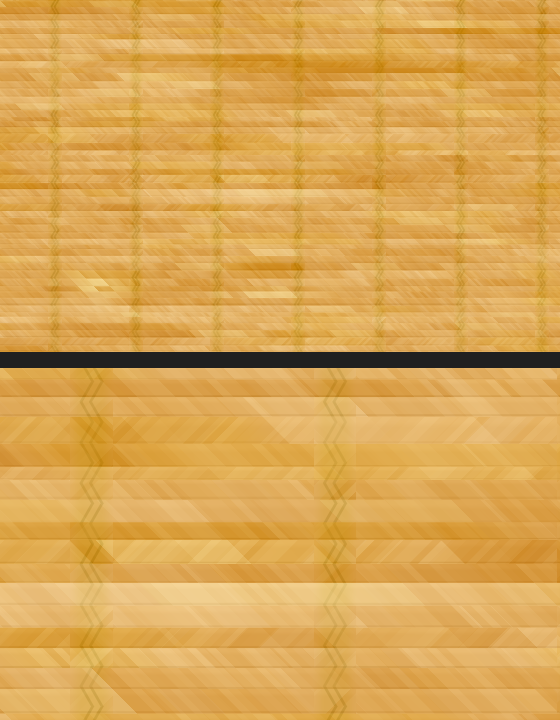
Top, the full canvas; bottom, a detail of the centre.
A WebGL 1 fragment shader for this texture:

```glsl
precision highp float;
// Woven bamboo mat: thin horizontal slats of honey-coloured wood, cut into slanted
// pieces with fine diagonal grain, and held by faint zigzag stitch columns.
// Each slat layers slanted 1D cell noise of several lengths; neighbours blend at seams.
uniform vec2 u_resolution;

const float SLATS = 52.0;
const float STITCH_GAP = 0.2305;

float hash(vec2 p) {
  vec3 q = fract(vec3(p.xyx) * 0.1031);
  q += dot(q, q.yzx + 33.33);
  return fract((q.x + q.y) * q.z);
}

float valueNoise(vec2 p) {
  vec2 i = floor(p), f = fract(p);
  f = f * f * (3.0 - 2.0 * f);
  return mix(mix(hash(i), hash(i + vec2(1, 0)), f.x),
             mix(hash(i + vec2(0, 1)), hash(i + vec2(1, 1)), f.x), f.y);
}

// Random flat pieces along u, with crisp smoothed ends; centred on zero
float pieces(float u, float seed, float blur) {
  float i = floor(u);
  float edge = smoothstep(1.0 - min(blur, 1.0), 1.0, fract(u));
  return mix(hash(vec2(i, seed)), hash(vec2(i + 1.0, seed)), edge) - 0.5;
}

// Soft elliptical patch
float patchAt(vec2 p, vec2 centre, vec2 size) {
  vec2 d = (p - centre) / size;
  return exp(-dot(d, d));
}

vec3 slatColor(vec2 p, float row, float px) {
  // Distance to the nearest stitch column
  float across = (fract((p.x - 0.156) / STITCH_GAP + 0.5) - 0.5) * STITCH_GAP;
  float stitch = 1.0 - smoothstep(0.008, 0.022, abs(across));

  // Grain leans one way, but alternates from slat to slat at the stitches
  float odd = mod(row, 2.0) * 2.0 - 1.0;
  float lean = abs(across) < 0.02 ? odd : (hash(vec2(row, 7.0)) < 0.85 ? 1.0 : -1.0);
  float u = p.x + lean * p.y;
  float x = p.x + p.y;
  vec2 c = vec2(p.x, (row + 0.2) / SLATS);

  // Tone from broad streaks down to single fibres
  float tone = 0.52;
  tone += 0.5 * (valueNoise(vec2(x * 2.5, row * 0.4)) - 0.5);
  tone += 0.38 * (hash(vec2(row, 3.0)) - 0.5);
  tone += 0.36 * pieces(x * 3.0 + 9.0 * hash(vec2(row, 1.0)), row + 11.0, 3.0 * px);
  tone += 0.26 * pieces(x * 10.0, row + 83.0, 10.0 * px);
  tone += 0.20 * pieces(u * 32.0, row + 151.0, 32.0 * px);
  float fibre = pieces(u * 110.0, row + 227.0, 110.0 * px);
  tone += 0.24 * fibre * (0.4 + valueNoise(vec2(p.x * 7.0, row * 0.6)));

  // Long darker bands
  float band = patchAt(c, vec2(1.15, 0.80), vec2(0.5, 0.022));
  tone -= 0.38 * band;
  tone -= 0.35 * patchAt(c, vec2(0.35, 0.587), vec2(0.55, 0.014));
  tone -= 0.4 * patchAt(c, vec2(0.78, 0.235), vec2(0.13, 0.022));
  vec3 col = mix(vec3(0.82, 0.56, 0.19), vec3(0.92, 0.75, 0.48), clamp(tone, -0.1, 1.15));

  // Golden slats and slight hue drift
  float golden = smoothstep(0.6, 0.8, valueNoise(vec2(x * 4.0, row * 0.7 + 40.0)));
  col.b -= 0.05 * max(golden, band);
  col += vec3(0.0, 0.012, 0.04) * pieces(u * 24.0, row + 301.0, 24.0 * px);

  // Pale worn pieces
  float worn = patchAt(c, vec2(0.29, 0.19), vec2(0.11, 0.045));
  worn = max(worn, patchAt(c, vec2(0.78, 0.165), vec2(0.16, 0.014)));
  worn = max(worn, 0.6 * patchAt(c, vec2(0.40, 0.095), vec2(0.18, 0.014)));
  float chip = smoothstep(-0.15, 0.4, pieces(x * 22.0, row + 401.0, 22.0 * px));
  float fleck = smoothstep(0.44, 0.48, pieces(x * 8.0, row + 503.0, 8.0 * px));
  col = mix(col, vec3(0.97, 0.88, 0.62), max(worn * (0.25 + 0.6 * chip), 0.3 * fleck));

  // Zigzag thread: olive tint and thin slanted strands
  float rise = fract(p.y * SLATS * 0.5);
  float zig = (abs(rise - 0.5) - 0.25) * 0.022;
  float strand = abs(abs(across - zig) - 0.0045);
  float thread = 1.0 - smoothstep(0.0008, 0.0008 + 1.5 * px, strand);
  col -= vec3(0.02, 0.015, 0.055) * stitch;
  col -= vec3(0.07, 0.06, 0.07) * thread * (0.3 + 0.7 * hash(vec2(row, 19.0)));
  return col;
}

void main() {
  vec2 p = gl_FragCoord.xy / u_resolution.y;
  float px = 1.0 / u_resolution.y;

  // Uneven slat heights
  float s = p.y * SLATS;
  s += 0.7 * (valueNoise(vec2(s * 0.8, 5.0)) - 0.5);
  float row = floor(s), f = fract(s);
  float blur = SLATS * px;
  float seam = smoothstep(1.0 - blur, 1.0, f);
  vec3 col = mix(slatColor(p, row, px), slatColor(p, row + 1.0, px), seam);

  // Thin shade under each slat and a light upper rim
  float shade = 1.0 - smoothstep(0.05, 0.05 + 1.3 * blur, f);
  float rim = smoothstep(0.6, 0.85, f) * (1.0 - seam);
  col -= vec3(0.035, 0.04, 0.045) * shade * (0.3 + hash(vec2(row, 61.0)));
  col += vec3(0.015, 0.02, 0.025) * rim;
  gl_FragColor = vec4(clamp(col, 0.0, 1.0), 1.0);
}
```
